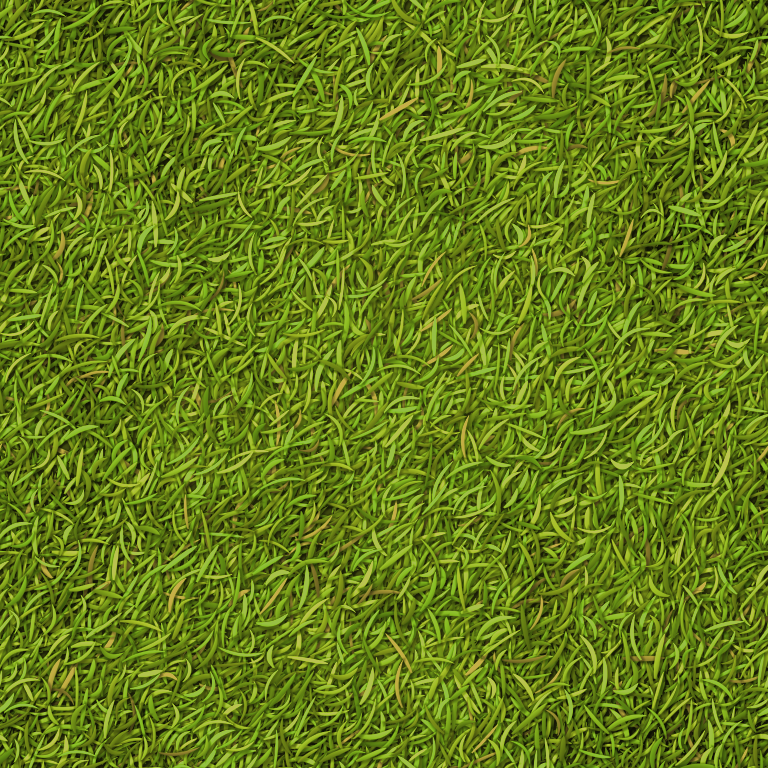
Give the GLSL for this texture, as a Shadertoy shader.

```glsl
// Dense mown lawn seen from above: layers of short, curved, tapering blades on wrapped
// grids, walked from the top down until the view is blocked. Each blade shades what lies
// beneath it, and the resulting tone is coloured through a green ramp.

const float TAU = 6.2831853;
const int LAYERS = 22;
const float CELLS = 24.0;                          // blades per side in a layer
const float JITTER = 0.14;                         // in cells, keeps blades within reach
const float HIDDEN = 0.04;                         // visibility at which the walk stops
const vec2 HALF_LENGTH = vec2(0.014, 0.031);       // shortest, longest
const vec2 HALF_WIDTH = vec2(0.0018, 0.0035);      // thinnest, widest
const float BEND = 0.009;
const float MAIN_ANGLE = 0.98;
const float ANGLE_SPREAD = 1.5;
const float ANGLE_DRIFT = 0.9;
const vec2 LIGHT = vec2(-0.53, 0.85);
const float SHADOW_REACH = 0.005;
const float SHADOW_SHIFT = 0.0016;
const float SHADOW_STRENGTH = 0.45;
const float BLADE_TONE = 3.7;
const float BLADE_TONE_SPREAD = 3.0;
const float SOIL_TONE = 0.9;
const float STRAW_SHARE = 0.035;

const vec3 DEEP = vec3(0.15, 0.19, 0.03);
const vec3 SHADE = vec3(0.26, 0.33, 0.05);
const vec3 MOSS = vec3(0.36, 0.46, 0.07);
const vec3 LEAF = vec3(0.46, 0.59, 0.09);
const vec3 BRIGHT = vec3(0.59, 0.75, 0.14);
const vec3 PALE = vec3(0.66, 0.76, 0.29);
const vec3 STRAW = vec3(0.72, 0.60, 0.25);

// Three random values from 0 to 1 for an integer key
vec3 hash3(uvec3 v) {
    v = v * 1664525u + 1013904223u;
    v.x += v.y * v.z; v.y += v.z * v.x; v.z += v.x * v.y;
    v ^= v >> 16u;
    v.x += v.y * v.z; v.y += v.z * v.x; v.z += v.x * v.y;
    return vec3(v >> 8u) / 16777216.0;
}

uvec2 wrapCell(vec2 cell, float period) {
    return uvec2(floor(mod(cell + 0.5, period)));
}

float cornerSlope(vec2 cell, vec2 offset, float period, uint seed) {
    return dot(hash3(uvec3(wrapCell(cell, period), seed)).xy * 2.0 - 1.0, offset);
}

// Gradient noise that repeats after a whole number of cells
float gradientNoise(vec2 uv, float period, uint seed) {
    vec2 p = uv * period, i = floor(p), f = p - i;
    vec2 s = f * f * f * (f * (f * 6.0 - 15.0) + 10.0);
    vec2 e = vec2(1.0, 0.0);
    float low = mix(cornerSlope(i, f, period, seed),
                    cornerSlope(i + e.xy, f - e.xy, period, seed), s.x);
    float high = mix(cornerSlope(i + e.yx, f - e.yx, period, seed),
                     cornerSlope(i + e.xx, f - e.xx, period, seed), s.x);
    return mix(low, high, s.y);
}

vec3 grassRamp(float tone) {
    vec3 c = mix(DEEP, SHADE, clamp(tone, 0.0, 1.0));
    c = mix(c, MOSS, clamp(tone - 1.0, 0.0, 1.0));
    c = mix(c, LEAF, clamp(tone - 2.0, 0.0, 1.0));
    c = mix(c, BRIGHT, clamp(tone - 3.0, 0.0, 1.0));
    c = mix(c, PALE, clamp(tone - 4.0, 0.0, 1.0));
    return c * clamp(0.6 + 0.8 * tone, 0.25, 1.0);
}

// Adds one blade below those already seen; surface holds tone, hue shift and straw
void addBlade(inout vec3 surface, inout float visible, inout float lit,
              vec2 local, float turn, uvec3 key, float aa) {
    vec3 shape = hash3(key + uvec3(0u, 0u, 101u));
    vec3 tint = fract(shape * 61.0);
    float angle = turn + ANGLE_SPREAD * (shape.z + tint.z - 1.0);
    vec2 along = vec2(cos(angle), sin(angle)), across = vec2(-along.y, along.x);
    float halfLength = mix(HALF_LENGTH.x, HALF_LENGTH.y, shape.x);
    float x = dot(local, along), t = clamp(x / halfLength, -1.0, 1.0);
    float y = dot(local, across) - BEND * (2.0 * fract(tint.z * 13.0) - 1.0) * (t * t - 0.3);

    // Narrow root, full middle, pointed tip
    float tip = max(t, 0.0);
    float width = mix(HALF_WIDTH.x, HALF_WIDTH.y, shape.y * shape.y)
                * smoothstep(-1.6, -0.3, t) * (1.0 - 0.85 * tip * tip * tip);
    float ends = abs(x) - halfLength;
    float facing = dot(across, LIGHT);

    // Rounded lighting, brighter toward the tip
    float cover = 1.0 - smoothstep(-aa, aa, max(abs(y) - width, ends));
    float side = clamp(y / max(width, 0.0005), -1.0, 1.0);
    float tone = BLADE_TONE + BLADE_TONE_SPREAD * (tint.x - 0.5)
               + 0.55 * t + 0.6 * side * facing;
    float straw = step(1.0 - STRAW_SHARE, tint.y);
    surface += visible * cover * vec3(tone * lit, fract(tint.y * 7.0) - 0.5, straw);
    visible *= 1.0 - cover;

    float shadow = max(abs(y + SHADOW_SHIFT * facing) - width, ends);
    lit *= 1.0 - SHADOW_STRENGTH * (1.0 - smoothstep(0.0, SHADOW_REACH, shadow));
}

void mainImage(out vec4 fragColor, in vec2 fragCoord) {
    vec2 uv = fragCoord / iResolution.xy;
    float aa = 0.75 / iResolution.y;
    float turn = MAIN_ANGLE + ANGLE_DRIFT * gradientNoise(uv, 4.0, 7u);
    vec3 surface = vec3(0.0);
    float visible = 1.0, lit = 1.0;

    // Blades, from the top layer to the deepest one
    for (int layer = 0; layer < LAYERS && visible > HIDDEN; layer++) {
        vec2 grid = uv * CELLS + fract(float(layer) * vec2(0.7549, 0.5698));
        vec2 corner = floor(grid - 0.5);
        for (int n = 0; n < 4; n++) {
            vec2 cell = corner + vec2(n & 1, n >> 1);
            uvec3 key = uvec3(wrapCell(cell, CELLS), uint(layer));
            vec2 centre = cell + 0.5 + JITTER * (2.0 * hash3(key).xy - 1.0);
            addBlade(surface, visible, lit, (grid - centre) / CELLS, turn, key, aa);
        }
    }
    surface += visible * vec3(SOIL_TONE * lit, 0.0, 0.3);

    // Broad patches of lighter and darker turf, brightest mid-canvas
    float patches = 0.5 * gradientNoise(uv, 4.0, 21u) + 0.5 * gradientNoise(uv, 11.0, 22u);
    vec2 swell = cos(TAU * (uv - 0.5));
    float tone = surface.x * 1.08 - 0.1 + patches + 0.13 * (swell.x + swell.y);

    vec3 color = grassRamp(tone);
    color *= 1.0 + surface.y * vec3(0.26, 0.02, 0.2);
    color = mix(color, STRAW * clamp(0.22 + 0.2 * tone, 0.1, 1.1), 0.75 * surface.z);
    fragColor = vec4(clamp(color, 0.0, 1.0), 1.0);
}
```
